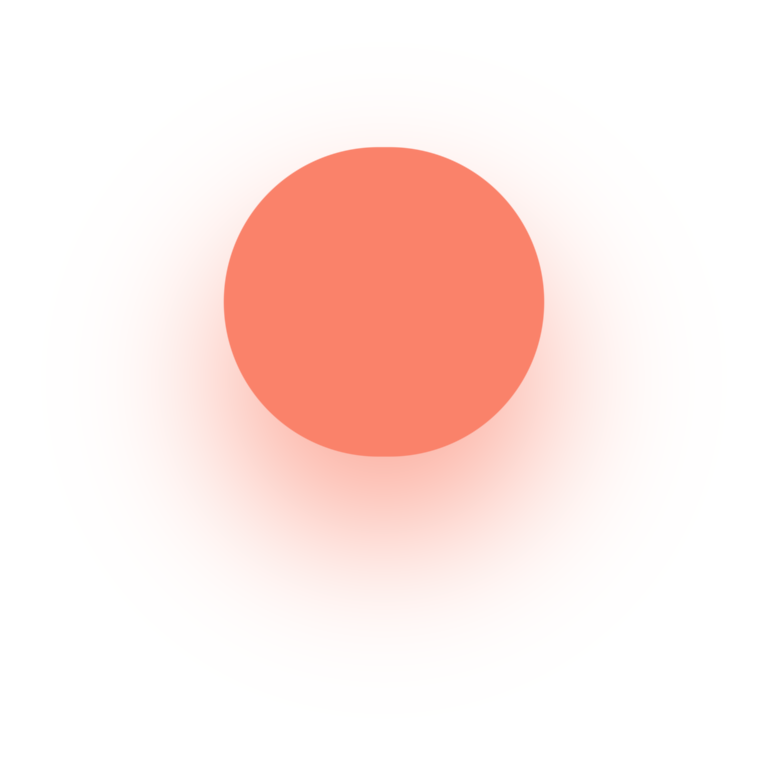
Give the GLSL for this background, as a WebGL 2 fragment shader.

```glsl
#version 300 es
precision highp float;

uniform vec2 u_resolution;
out vec4 fragColor;

// Lengths are fractions of the canvas height, measured from its centre.
#define DISC_CENTRE vec2(0.0, 0.1028)
#define DISC_HALF vec2(0.2108, 0.2036)
#define SHADOW_CENTRE vec2(0.0, -0.0005)
#define SHADOW_SIGMA 0.0985
#define SHADOW_ALPHA 0.70
#define SHADOW_ROWS 32
#define CORAL vec3(0.980, 0.508, 0.416)
#define PAPER vec3(1.0)

// Signed distance to a box whose ends are fully rounded.
float discDistance(vec2 p) {
    float radius = min(DISC_HALF.x, DISC_HALF.y);
    vec2 q = abs(p) - DISC_HALF + radius;
    return length(max(q, 0.0)) + min(max(q.x, q.y), 0.0) - radius;
}

// Rational approximation of the error function.
vec2 erfApprox(vec2 x) {
    vec2 a = abs(x);
    vec2 d = 1.0 + (0.278393 + (0.230389 + 0.078108 * a * a) * a) * a;
    d *= d;
    return sign(x) * (1.0 - 1.0 / (d * d));
}

// Gaussian blur of the disc: exact along each row, summed over the rows.
float blurredDisc(vec2 p) {
    float radius = DISC_HALF.y;
    float rowStep = 2.0 * radius / float(SHADOW_ROWS);
    float total = 0.0;
    for (int i = 0; i < SHADOW_ROWS; i++) {
        float y = (float(i) + 0.5) * rowStep - radius;
        float halfWidth = DISC_HALF.x - radius + sqrt(radius * radius - y * y);
        vec2 ends = (p.x + vec2(halfWidth, -halfWidth)) / (SHADOW_SIGMA * sqrt(2.0));
        vec2 edges = erfApprox(ends);
        float dy = (p.y - y) / SHADOW_SIGMA;
        total += 0.5 * (edges.x - edges.y) * exp(-0.5 * dy * dy);
    }
    return total * rowStep / (SHADOW_SIGMA * sqrt(6.2831853));
}

void main() {
    vec2 p = (gl_FragCoord.xy - 0.5 * u_resolution) / u_resolution.y;
    float pixel = 1.0 / u_resolution.y;

    // Soft shadow on the paper
    vec3 colour = mix(PAPER, CORAL, SHADOW_ALPHA * blurredDisc(p - SHADOW_CENTRE));

    // Solid disc with a smoothed edge
    float disc = 1.0 - smoothstep(-pixel, pixel, discDistance(p - DISC_CENTRE));
    colour = mix(colour, CORAL, disc);

    fragColor = vec4(colour, 1.0);
}
```
